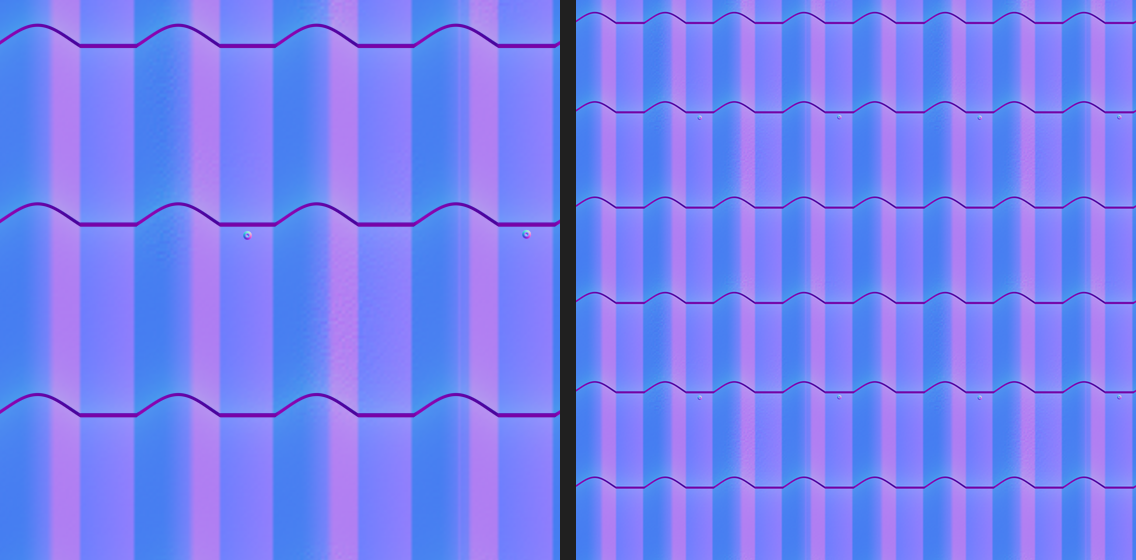
Left: one tile. Right: repeated 2 by 2.
Give the GLSL for this texture map, as a Shadertoy shader.

```glsl
// Normal map of corrugated roof sheets: four rolls across, three overlapping courses down.
// A periodic cross-section sets the base tint; wrapped distances to the wavy laps
// add the lip lines and end bends; domed screws and embossed noise add detail.

float hash(vec2 cell) {
    uvec2 q = uvec2(cell) * uvec2(1597334673u, 3812015801u);
    uint h = (q.x ^ q.y) * 1597334673u;
    h = (h ^ (h >> 15)) * 2246822519u;
    return float((h ^ (h >> 13)) >> 8) / 16777216.0;
}

// Value noise that wraps after one canvas; cells is a whole number.
float noise(vec2 p, float cells) {
    p *= cells;
    vec2 i = floor(p), f = fract(p);
    f = f * f * (3.0 - 2.0 * f);
    vec2 a = mod(i, cells), b = mod(i + 1.0, cells);
    return mix(mix(hash(a), hash(vec2(b.x, a.y)), f.x),
               mix(hash(vec2(a.x, b.y)), hash(b), f.x), f.y);
}

// Tint across one period: the roll fills 0 to 0.6, the flat pan the rest.
vec3 sheetProfile(float u) {
    vec3 blue = vec3(0.28, 0.49, 0.945);
    vec3 roll = mix(blue, vec3(0.47, 0.50, 0.985), smoothstep(0.17, 0.41, u));
    roll = mix(roll, vec3(0.69, 0.49, 0.95), smoothstep(0.36, 0.43, u));
    vec3 pan = mix(vec3(0.43, 0.49, 0.995), vec3(0.58, 0.49, 0.99), (u - 0.6) / 0.4);
    vec3 tint = mix(roll, pan, smoothstep(0.583, 0.617, u));
    return mix(tint, blue, smoothstep(0.968, 1.0, u));
}

// Domed screw head with a dimple; p is measured in head radii, y down.
vec3 screwNormal(vec2 p) {
    float r = length(p);
    float tilt = 0.8 * sin(5.0 * (r - 0.38)) * smoothstep(0.0, 0.15, r);
    vec2 n = p / max(r, 0.001) * tilt;
    return vec3(0.55 + 0.5 * n.x, 0.55 - 0.5 * n.y, 0.5 + 0.5 * sqrt(1.0 - tilt * tilt));
}

void mainImage(out vec4 fragColor, in vec2 fragCoord) {
    vec2 p = fragCoord / iResolution.xy;
    p.y = 1.0 - p.y;
    float pixel = 1.0 / iResolution.y;

    // Columns, with a slight unevenness in their spacing
    float s = 4.0 * (p.x + 0.0088 - 0.0023 * sin(6.28319 * p.x));
    float column = mod(floor(s), 4.0);
    float u = fract(s);

    // Lap outline: a rounded crest over each roll, straight over each pan
    float t = clamp(u / 0.6, 0.0, 1.0);
    float onRoll = smoothstep(0.0, 0.03, u) * (1.0 - smoothstep(0.58, 0.61, u));
    float arch = sin(3.14159 * t);
    float crest = 0.037 * mix(arch, arch * arch, 0.2);
    float rise = cos(3.14159 * t) * onRoll;

    // Distance to the nearest lap above and below this point
    float below = 1.0, above = 1.0;
    for (int k = 0; k < 3; k++) {
        float row = float(k);
        float lap = 0.082 + 0.3405 * row - 0.0215 * min(row, 1.0);
        float d = p.y - lap + crest;
        below = min(below, fract(d));
        above = min(above, fract(-d));
    }

    // Sheet with its ends bending toward the light
    vec3 color = sheetProfile(u);
    float endBend = exp(-above / 0.045), startBend = exp(-below / 0.05);
    color += endBend * vec3(0.01, 0.12, -0.015);
    color += startBend * vec3(0.03, 0.09, -0.005);

    // Narrow creases along the last roll
    if (column == 3.0) {
        float crease = exp(-pow((u - 0.325) / 0.012, 2.0)) - 0.7 * exp(-pow((u - 0.385) / 0.012, 2.0));
        color += crease * vec3(0.07, 0.0, 0.01);
    }

    // Faint grain, stronger in scattered worn patches
    float patches = smoothstep(0.68, 0.95, noise(p + 0.13, 7.0));
    float grain = noise(p, 160.0);
    vec2 emboss = vec2(grain - noise(p + vec2(0.003, 0.0), 160.0),
                       grain - noise(p + vec2(0.0, 0.003), 160.0));
    color.rg += emboss * (0.008 + 0.06 * patches);
    color += 0.02 * (noise(p, 5.0) - 0.5) * vec3(1.0, 0.6, 0.0);

    // Screws below the middle lap, on every second pan
    vec2 screw = vec2((u - 0.8) / 4.0, p.y - 0.4215 + 0.001 * column) / 0.0088;
    if (mod(column, 2.0) == 1.0 && length(screw) < 1.4) {
        float head = 1.0 - smoothstep(0.85, 1.0 + pixel / 0.0088, length(screw));
        color = mix(color, screwNormal(screw / max(1.0, length(screw))), head);
    }

    // Lap lip: magenta on rising flanks, violet on falling ones
    float slope = 0.75 * rise;
    float lipDistance = min(below, above) / sqrt(1.0 + slope * slope);
    float halfWidth = mix(0.0038, 0.0028, onRoll);
    float soft = max(0.0013, 0.7 * pixel);
    float lip = 1.0 - smoothstep(halfWidth - soft, halfWidth + soft, lipDistance);
    vec3 lipColor = vec3(0.47 + 0.14 * rise - 0.04 * onRoll, 0.01, 0.65 + 0.04 * rise);
    lipColor += vec3(-0.06, 0.05, 0.06) * smoothstep(0.0005, 0.003, above) * step(above, below);
    color = mix(color, lipColor, lip);

    fragColor = vec4(clamp(color, 0.0, 1.0), 1.0);
}
```
